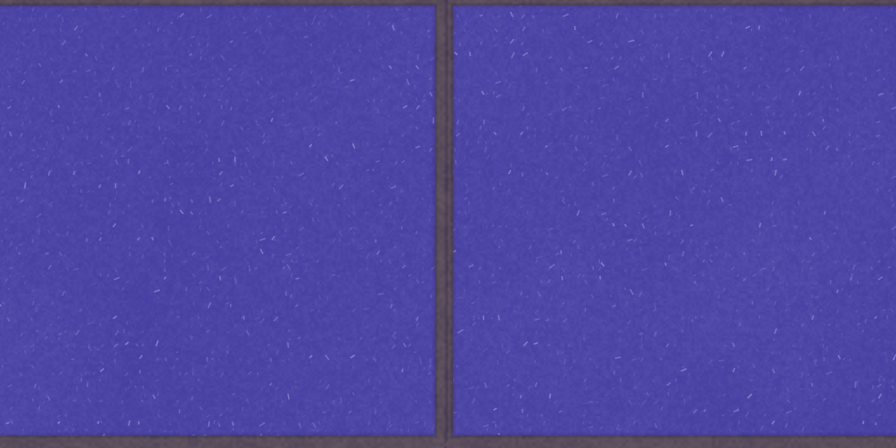
This texture is drawn by a Shadertoy shader. Its source:

```glsl
// Two speckled violet-blue glazed tiles parted by dark, worn grout lines.

const vec2 TILE_PITCH = vec2(1.04, 1.0);       // in canvas heights
const vec2 GROUT_CENTRE = vec2(0.991, 0.008);
const float GROUT_HALF = 0.0200;

const vec3 GLAZE_DEEP = vec3(0.275, 0.243, 0.630);
const vec3 GLAZE_PALE = vec3(0.338, 0.307, 0.672);
const vec3 FLECK_COLOUR = vec3(0.62, 0.60, 0.86);
const vec3 GROUT_WARM = vec3(0.365, 0.315, 0.365);
const vec3 GROUT_DARK = vec3(0.265, 0.225, 0.320);

// Sine-free hashes
float hash1(vec2 p) {
    vec3 q = fract(p.xyx * 0.1031);
    q += dot(q, q.yzx + 33.33);
    return fract((q.x + q.y) * q.z);
}

vec2 hash2(vec2 p) {
    return vec2(hash1(p + 17.3), hash1(p + 91.7));
}

float valueNoise(vec2 p) {
    vec2 cell = floor(p), f = fract(p);
    f = f * f * (3.0 - 2.0 * f);
    float low = mix(hash1(cell), hash1(cell + vec2(1, 0)), f.x);
    float high = mix(hash1(cell + vec2(0, 1)), hash1(cell + vec2(1, 1)), f.x);
    return mix(low, high, f.y);
}

float cloudNoise(vec2 p) {
    float sum = 0.0, weight = 0.5;
    for (int i = 0; i < 4; i++) {
        sum += weight * valueNoise(p);
        p = p * 2.03 + 7.1;
        weight *= 0.5;
    }
    return sum / 0.9375;
}

float segmentDistance(vec2 p, vec2 halfAxis) {
    float t = clamp(dot(p, halfAxis) / dot(halfAxis, halfAxis), -1.0, 1.0);
    return length(p - halfAxis * t);
}

// One short, slanted fleck in some cells of a grid
float fleckLayer(vec2 p, float cells, float density, float halfLength, float radius, float pixel) {
    vec2 cell = floor(p * cells);
    vec2 seed = hash2(cell + cells);
    vec2 offset = (fract(p * cells) - 0.5 - 0.5 * (seed - 0.5)) / cells;
    float angle = mix(0.2, 2.3, hash1(cell + 41.9));
    vec2 halfAxis = halfLength * mix(0.25, 1.0, seed.x) * vec2(cos(angle), sin(angle));
    float d = segmentDistance(offset, halfAxis);
    float strength = mix(0.25, 1.0, pow(seed.y, 2.0));
    float present = step(hash1(cell + 63.1), density);
    return present * strength * (1.0 - smoothstep(radius - 0.5 * pixel, radius + pixel, d));
}

vec3 glazeColour(vec2 p, float pixel) {
    float grain = valueNoise(p * 190.0) * 0.6 + valueNoise(p * 95.0 + 31.0) * 0.4;
    float cloud = cloudNoise(p * 3.0 + 5.0);
    float tone = 0.43 + 0.85 * (grain - 0.5) + 0.55 * (cloud - 0.5);
    vec3 colour = mix(GLAZE_DEEP, GLAZE_PALE, clamp(tone, -0.15, 1.2));
    float faint = fleckLayer(p, 64.0, 0.24, 0.0035, 0.0010, pixel);
    float bright = fleckLayer(p + 3.7, 34.0, 0.26, 0.0055, 0.0012, pixel);
    return mix(colour, FLECK_COLOUR, clamp(0.30 * faint + 0.65 * bright, 0.0, 1.0));
}

// across runs from -1 to 1 between the two tile edges
vec3 groutColour(float across, vec2 p, float seamStrength) {
    float grit = valueNoise(p * 130.0) - 0.5;
    float wear = cloudNoise(p * 18.0) - 0.5;
    float rim = smoothstep(0.55, 1.0, abs(across));
    float seam = seamStrength * (1.0 - smoothstep(0.05, 0.32, abs(across - 0.28)));
    float shade = 0.12 + 0.65 * rim + 0.6 * seam + 0.5 * grit + 0.5 * wear;
    return mix(GROUT_WARM, GROUT_DARK, clamp(shade, -0.2, 1.1));
}

void mainImage(out vec4 fragColor, in vec2 fragCoord) {
    float pixel = 1.0 / iResolution.y;
    vec2 p = fragCoord * pixel;

    // Signed offset from the nearest grout line on each axis
    vec2 offset = (fract((p - GROUT_CENTRE) / TILE_PITCH + 0.5) - 0.5) * TILE_PITCH;
    float ragged = 0.003 * (cloudNoise(p * 45.0) - 0.5);
    vec2 edge = abs(offset) - GROUT_HALF + ragged;
    float groutDistance = min(edge.x, edge.y);

    // Tile surface, a little darker along its rim
    vec3 colour = glazeColour(p, pixel);
    colour *= 1.0 - 0.10 * (1.0 - smoothstep(0.0, 0.010, groutDistance));

    // Grout, with a seam in the upright joint only
    bool upright = edge.x < edge.y;
    float across = (upright ? offset.x : offset.y) / GROUT_HALF;
    vec3 grout = groutColour(across, p, upright ? 1.0 : 0.0);
    float cover = 1.0 - smoothstep(-0.7 * pixel, 0.7 * pixel, groutDistance);

    fragColor = vec4(mix(colour, grout, cover), 1.0);
}
```
